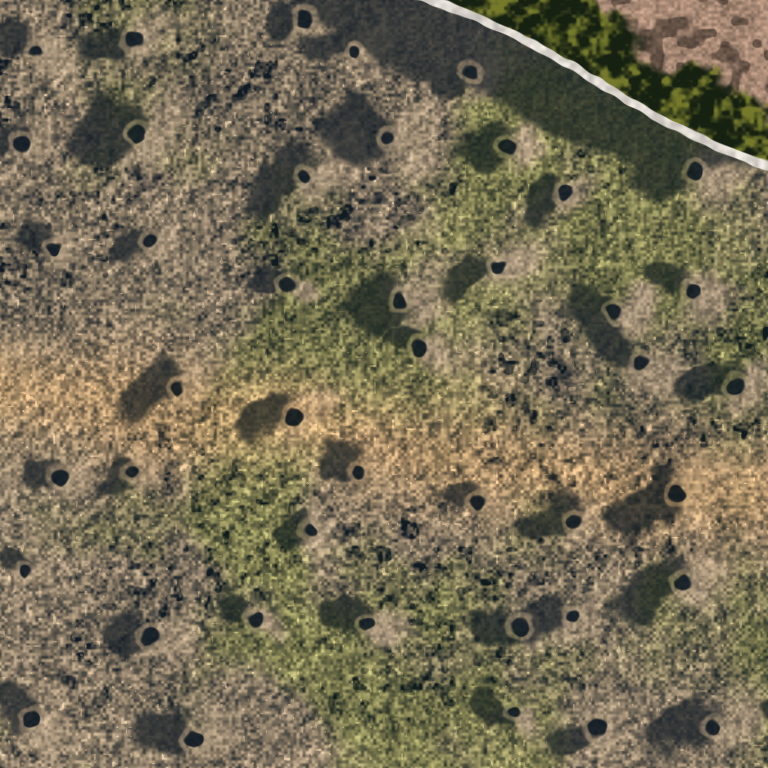
A Shadertoy shader for this texture:

```glsl
// Aerial view of dry grazed ground pitted with burrow mounds under a low sun.
// Layered value noise makes the soil, a jittered grid places the mounds, and
// a pale wall with its shadow divides off a strip of plants at the top right.

#define MOUND_GRID 7.0      // cells per canvas height
#define MOUND_CHANCE 0.88   // share of cells holding a mound
#define GRAIN_SCALE 250.0   // finest soil grain
#define GRAIN_CONTRAST 0.66
#define GROUND_TONE 0.47
#define SAND_GAIN 0.19      // brightness of the sandy band
#define GREEN_AMOUNT 0.75
#define WALL_HALF 0.0055
#define SHADOW_DEPTH 0.09   // reach of the wall shadow

const vec3 SHADE = vec3(0.17, 0.19, 0.20);
const vec3 EARTH = vec3(0.52, 0.465, 0.385);
const vec3 SUNLIT = vec3(0.86, 0.76, 0.63);
const vec3 GRASS_TINT = vec3(0.87, 1.0, 0.70);
const vec3 SAND_TINT = vec3(1.06, 0.99, 0.88);
const vec3 LEAF_DARK = vec3(0.09, 0.13, 0.07);
const vec3 LEAF_LIGHT = vec3(0.46, 0.48, 0.17);
const vec3 PATH = vec3(0.66, 0.54, 0.46);
const vec3 WALL = vec3(0.84, 0.82, 0.79);

float hash(vec2 p) {
    return fract(sin(dot(p, vec2(127.1, 311.7))) * 43758.5);
}

float noise(vec2 p) {
    vec2 i = floor(p), f = fract(p);
    f = f * f * (3.0 - 2.0 * f);
    float low = mix(hash(i), hash(i + vec2(1, 0)), f.x);
    float high = mix(hash(i + vec2(0, 1)), hash(i + vec2(1, 1)), f.x);
    return mix(low, high, f.y);
}

float fbm(vec2 p) {
    float sum = 0.0, amp = 0.53;
    for (int i = 0; i < 4; i++) {
        sum += amp * noise(p);
        p = mat2(1.6, 1.2, -1.2, 1.6) * p + 5.3;
        amp *= 0.5;
    }
    return sum;
}

// Zero-centred soil grain; the offset difference gives it side lighting.
float soilGrain(vec2 p) {
    vec2 g = p * GRAIN_SCALE;
    float fine = noise(g) - 0.5;
    float clod = noise(g * 0.45 + 9.0) - noise(g * 0.45 + vec2(9.7, 8.6));
    float tuft = noise(g * 0.2 + 31.0) - 0.5;
    return fine + 0.45 * clod + 0.4 * tuft;
}

vec3 soilRamp(float t) {
    t = clamp(t, -0.15, 1.12);
    return t < 0.5 ? mix(SHADE, EARTH, t * 2.0) : mix(EARTH, SUNLIT, t * 2.0 - 1.0);
}

// Coverage of cast shadow, sunlit flank, pale rim and burrow hole.
vec4 mounds(vec2 p) {
    vec4 cover = vec4(0);
    vec2 coarse = vec2(noise(p * 24.0), noise(p * 24.0 + 17.0)) - 0.5;
    vec2 rough = vec2(noise(p * 85.0), noise(p * 85.0 + 41.0)) - 0.5;
    vec2 home = floor(p * MOUND_GRID);
    for (int j = -1; j <= 1; j++)
    for (int i = -1; i <= 1; i++) {
        vec2 cell = home + vec2(i, j);
        if (hash(cell + 3.7) > MOUND_CHANCE) continue;
        vec2 jitter = vec2(hash(cell + 11.3), hash(cell + 27.9));
        float size = mix(0.5, 1.2, hash(cell + 51.1));
        vec2 q = p - (cell + 0.15 + 0.7 * jitter) / MOUND_GRID;
        vec2 warped = (q + coarse * 0.032 + rough * 0.011) / size;
        float tilt = hash(cell + 63.0) - 0.6;
        warped.y += warped.x * tilt;
        float shadow = length((warped - vec2(-0.036, 0.012)) / vec2(0.043, 0.033));
        float flank = length((warped - vec2(0.025, -0.006)) / vec2(0.046, 0.044));
        float radius = mix(0.007, 0.0115, hash(cell + 71.0));
        float hole = length(q + rough * 0.006);
        vec4 part = vec4(smoothstep(1.15, 0.72, shadow),
                         smoothstep(1.2, 0.25, flank),
                         smoothstep(0.006, 0.001, abs(hole - radius - 0.004)),
                         smoothstep(radius + 0.002, radius - 0.002, hole));
        cover = max(cover, part);
    }
    return cover;
}

vec3 ground(vec2 p, float wallShadow) {
    float grain = soilGrain(p) * GRAIN_CONTRAST;
    float patches = fbm(p * 5.0 + 2.0) - 0.5;
    float bandY = 0.49 - 0.13 * p.x + 0.1 * patches;
    float sand = exp(-pow((p.y - bandY) / 0.075, 2.0));
    float tone = GROUND_TONE + grain + 0.32 * patches + SAND_GAIN * sand;

    // dark crumbs gathered in patches, and scattered pale stones
    float crumbs = smoothstep(0.56, 0.72, noise(p * 9.0 + 4.0));
    tone -= 0.35 * crumbs * smoothstep(0.58, 0.8, noise(p * 95.0));
    tone += 0.3 * smoothstep(0.84, 0.95, noise(p * 170.0 + 8.0));

    vec4 m = mounds(p);
    tone = mix(tone, 0.75 + 0.55 * grain, 0.68 * m.y);
    float shadow = max(m.x * 0.95, wallShadow);
    tone = mix(tone, 0.19 * tone - 0.05, shadow);
    tone = mix(tone, 0.68 + 0.4 * grain, 0.6 * m.z);
    tone = mix(tone, -0.1 + 0.1 * grain, m.w);

    float grass = smoothstep(0.42, 0.68, fbm(p * 6.0 + 13.0) + 0.08 * (p.x - 0.5));
    grass *= GREEN_AMOUNT * (1.0 - 0.8 * sand) * (1.0 - m.y);
    vec3 tint = mix(vec3(1), GRASS_TINT, grass);
    return soilRamp(tone) * tint * mix(vec3(1), SAND_TINT, sand);
}

// Plants along the wall, giving way to a bare path.
vec3 farSide(vec2 p, float d) {
    float grain = soilGrain(p);
    float leaves = 0.6 * noise(p * 75.0) + 0.4 * noise(p * 190.0);
    vec3 plants = mix(LEAF_DARK, LEAF_LIGHT, smoothstep(0.35, 0.82, leaves));
    vec3 path = PATH * (1.0 + 0.35 * grain);
    path *= 1.0 - 0.4 * smoothstep(0.62, 0.8, noise(p * 70.0 + 6.0));
    float edge = 0.075 + 0.09 * (fbm(p * 22.0) - 0.5);
    return mix(plants, path, smoothstep(-0.01, 0.01, d - edge));
}

void mainImage(out vec4 fragColor, in vec2 fragCoord) {
    vec2 p = fragCoord / iResolution.y;
    float px = 1.0 / iResolution.y;

    // signed distance from the gently winding wall
    float run = p.x - 0.56;
    float wallY = 1.0 - 0.49 * run + 0.009 * sin(14.3 * run);
    float d = (p.y - wallY) * 0.9 + 0.004 * (noise(p * 60.0) - 0.5);

    float reach = SHADOW_DEPTH * smoothstep(1.03, 0.72, p.x);
    reach += 0.025 * (noise(p * 18.0) - 0.5);
    float wallShadow = 0.93 * smoothstep(-0.008, 0.008, d + reach);

    vec3 color = ground(p, wallShadow);
    color = mix(color, farSide(p, d), smoothstep(-px, px, d));
    vec3 stone = WALL * (0.9 + 0.25 * noise(p * 130.0));
    color = mix(color, stone, smoothstep(px, -px, abs(d) - WALL_HALF));
    fragColor = vec4(clamp(color, 0.0, 1.0), 1.0);
}
```
